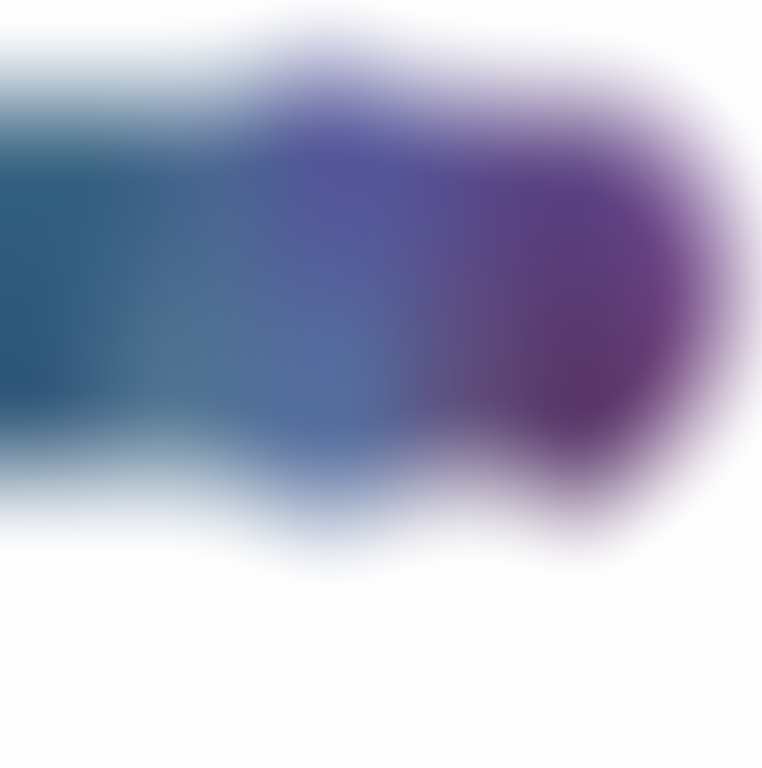
Write a WebGL 1 fragment shader that draws this background.

```glsl
precision highp float;
// A soft band of teal, indigo and plum glowing on near-white.
// Its outline is a distance field with bulging edges and a rounded right end;
// two horizontal colour ramps, upper and lower, are blended to fill it.

uniform vec2 u_resolution;

// Bell curve around a centre
float bump(float x, float centre, float width) {
  float t = (x - centre) / width;
  return exp(-t * t);
}

// Signed distance to the band, negative inside
float bandDistance(vec2 p) {
  float top = 0.861 + 0.034 * bump(p.x, 0.425, 0.118) - 0.010 * bump(p.x, 0.76, 0.12);
  float bottom = 0.394 - 0.046 * bump(p.x, 0.432, 0.13) - 0.033 * bump(p.x, 0.772, 0.12);
  float beyond = max(p.x - 0.733, 0.0) * 1.09;
  return length(vec2(beyond, p.y - 0.5 * (top + bottom))) - 0.5 * (top - bottom);
}

// Colours along the upper part
vec3 upperRamp(float x) {
  vec3 c = mix(vec3(0.195, 0.370, 0.495), vec3(0.290, 0.400, 0.570), smoothstep(0.08, 0.32, x));
  c = mix(c, vec3(0.330, 0.335, 0.600), smoothstep(0.27, 0.45, x));
  c = mix(c, vec3(0.350, 0.250, 0.505), smoothstep(0.47, 0.74, x));
  return mix(c, vec3(0.435, 0.275, 0.550), smoothstep(0.74, 0.93, x));
}

// Colours along the lower part
vec3 lowerRamp(float x) {
  vec3 c = mix(vec3(0.178, 0.335, 0.470), vec3(0.310, 0.450, 0.570), smoothstep(0.02, 0.24, x));
  c = mix(c, vec3(0.330, 0.430, 0.620), smoothstep(0.22, 0.43, x));
  c = mix(c, vec3(0.370, 0.285, 0.470), smoothstep(0.43, 0.66, x));
  c = mix(c, vec3(0.345, 0.210, 0.410), smoothstep(0.62, 0.76, x));
  return mix(c, vec3(0.420, 0.240, 0.470), smoothstep(0.76, 0.92, x));
}

void main() {
  vec2 p = gl_FragCoord.xy / u_resolution;
  vec3 paper = vec3(0.996);

  // Fill, then a wide feather into the background
  vec3 glow = mix(lowerRamp(p.x), upperRamp(p.x), smoothstep(0.47, 0.79, p.y));
  float cover = 1.0 - smoothstep(-0.11, 0.124, bandDistance(p));

  gl_FragColor = vec4(mix(paper, glow, cover), 1.0);
}
```
